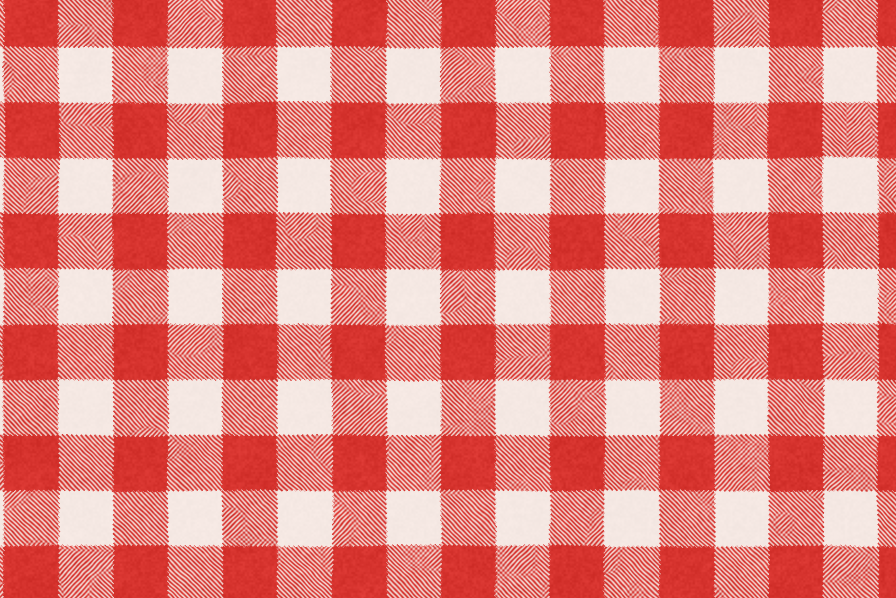
Reproduce this pattern procedurally as a WebGL 1 fragment shader.

```glsl
precision highp float;
// Red and cream gingham cloth: two sets of bands cross, and where only one
// of them is red a fine diagonal twill mixes both colours. Thread teeth and
// noise roughen the band edges, and grain gives the cloth its nap.

uniform vec2 u_resolution;

const float TAU = 6.2831853;
const float THREADS = 190.0; // threads across the canvas width

float hash(vec2 p) {
  vec3 q = fract(vec3(p.xyx) * 0.1031);
  q += dot(q, q.yzx + 33.33);
  return fract((q.x + q.y) * q.z);
}

float noise(vec2 p) {
  vec2 i = floor(p);
  vec2 f = fract(p);
  f = f * f * (3.0 - 2.0 * f);
  return mix(mix(hash(i), hash(i + vec2(1.0, 0.0)), f.x),
             mix(hash(i + vec2(0.0, 1.0)), hash(i + vec2(1.0, 1.0)), f.x), f.y);
}

// Coverage of red bands, each half a period wide.
float band(float x, float start, float period, float pixel) {
  float fromCentre = abs(fract((x - start) / period + 0.25) - 0.5);
  float inside = (0.25 - fromCentre) * period;
  return smoothstep(-0.6 * pixel, 0.6 * pixel, inside);
}

// Share of red in the twill; the slant flips in scattered patches.
float twill(vec2 p, float detail) {
  float warp = 0.5 * noise(p * 42.0) + 0.25 * noise(p * 110.0 + 7.0);
  float falling = sin(TAU * ((p.x - p.y) * THREADS + warp));
  float rising = sin(TAU * ((p.x + p.y) * THREADS - warp));
  float flip = smoothstep(0.58, 0.76, noise(p * 24.0 + 31.0));
  float wave = mix(falling, rising, flip);
  float uneven = noise(p * 260.0 + 53.0) - 0.5;
  return clamp(0.56 + 0.5 * detail * detail * wave + 0.14 * uneven, 0.0, 1.0);
}

void main() {
  float pixel = 1.0 / u_resolution.x;
  vec2 p = vec2(gl_FragCoord.x, u_resolution.y - gl_FragCoord.y) * pixel;

  // Fade thread detail that is too fine for the pixel grid.
  float halfTurn = 0.5 * TAU * min(THREADS * pixel, 1.0);
  float detail = sin(halfTurn) / halfTurn;

  // Hand-woven drift of the bands, then thread teeth along their edges.
  vec2 drift = vec2(noise(p * 13.0 + 3.0), noise(p * 13.0 + 71.0)) - 0.5;
  vec2 fray = vec2(noise(p * 150.0 + 11.0), noise(p * 150.0 + 97.0)) - 0.5;
  vec2 teeth = sin(TAU * THREADS * p.yx) * detail;
  vec2 q = p + 0.0026 * drift + 0.0012 * fray + 0.0010 * teeth;

  float warpRed = band(q.x, 0.0045, 0.1219, pixel);
  float weftRed = band(q.y, -0.0091, 0.1237, pixel);
  float both = warpRed * weftRed;
  float single = warpRed + weftRed - 2.0 * both;
  float ink = both + single * twill(p, detail);

  vec3 colour = mix(vec3(0.96, 0.91, 0.89), vec3(0.84, 0.20, 0.18), ink);

  // Nap: fine grain over broad mottling, stronger on the red.
  float grain = noise(p * 430.0) + 0.6 * noise(p * 200.0 + 19.0)
              + 0.4 * noise(p * 30.0 + 43.0) - 1.0;
  colour += grain * mix(0.016, 0.05, ink) * vec3(1.0, 0.9, 0.9);
  gl_FragColor = vec4(clamp(colour, 0.0, 1.0), 1.0);
}
```
